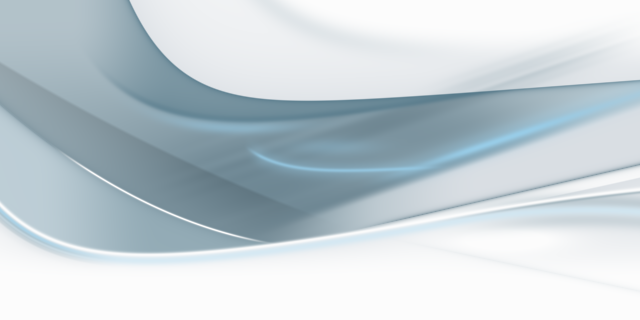
This background is drawn by a WebGL 2 fragment shader. Its source:

```glsl
#version 300 es
precision highp float;

uniform vec2 u_resolution;
out vec4 fragColor;

const vec3 WHITE = vec3(0.99);
const vec3 MIST = vec3(0.85, 0.87, 0.89);
const vec3 SILVER = vec3(0.70, 0.76, 0.79);
const vec3 STEEL = vec3(0.55, 0.64, 0.68);
const vec3 SLATE = vec3(0.42, 0.52, 0.57);
const vec3 TEAL = vec3(0.30, 0.45, 0.52);
const vec3 SKY = vec3(0.60, 0.81, 0.92);

float hash(float n) {
    return fract(sin(n * 127.1) * 43758.55);
}

float noise(float x) {
    float i = floor(x), f = fract(x);
    return mix(hash(i), hash(i + 1.0), f * f * (3.0 - 2.0 * f));
}

// Signed distance above a parabola with an exponential tail (drop, start, decay).
float sweep(vec2 p, vec3 poly, vec3 tail) {
    float e = tail.x * exp(-(p.x - tail.y) / tail.z);
    float height = poly.x + p.x * (poly.y + p.x * poly.z) + e;
    float slope = poly.y + 2.0 * poly.z * p.x - e / tail.z;
    return (p.y - height) / sqrt(1.0 + slope * slope);
}

float arc(vec2 p, vec3 poly) {
    return sweep(p, poly, vec3(0.0, 0.0, 1.0));
}

float glow(float d, float width) {
    return exp(-d * d / (width * width));
}

float below(float d, float soft) {
    return 1.0 - smoothstep(-soft, soft, d);
}

float blob(vec2 p, vec2 center, vec2 size) {
    vec2 q = (p - center) / size;
    return exp(-dot(q, q));
}

// Pale upper field with a soft veil and slanted streaks.
vec3 backdrop(vec2 p, float rim) {
    float veil = sweep(p, vec3(0.83, 0.0, 0.0), vec3(0.17, 0.83, 0.2));
    float haze = below(veil - 0.02, 0.07) * (0.35 + 0.65 * exp(-max(rim, 0.0) / 0.13));
    vec3 col = mix(WHITE, MIST, haze * 0.8);
    col = mix(col, SILVER, 0.3 * glow(veil, 0.035) * (1.0 - smoothstep(0.9, 1.7, p.x)));
    float slant = arc(p, vec3(0.215, 0.34, 0.0));
    float fade = smoothstep(1.25, 1.5, p.x) * (1.0 - smoothstep(1.6, 2.1, p.x));
    return mix(col, SILVER * 0.98, fade * glow(slant, 0.055) * (0.35 + 0.5 * noise(slant * 70.0)));
}

// Translucent blue folds filling the middle.
vec3 silk(vec2 p, float rim, float px) {
    float inner = sweep(p, vec3(0.485, 0.12, 0.02), vec3(0.32, 0.26, 0.23));
    float fold = arc(p, vec3(0.805, -0.6, 0.115));
    float crease = arc(p, vec3(0.674, -0.86, 0.41));
    float slope = arc(p, vec3(0.006, 0.333, 0.0));
    float hem = arc(p, vec3(0.026, 0.23, 0.0));

    vec3 col = mix(SILVER, STEEL, smoothstep(0.95, 0.6, p.y) * 0.55);
    col = mix(col, SLATE, 0.95 * blob(p, vec2(0.82, 0.42), vec2(0.52, 0.24)));
    col = mix(col, SLATE, 0.6 * blob(p, vec2(1.3, 0.6), vec2(0.36, 0.13)));
    col = mix(col, SILVER * 1.07, smoothstep(1.45, 2.05, p.x) * 0.8);
    col += 0.03 * (noise(slope * 45.0 + 9.0) - 0.5) * smoothstep(0.4, 0.8, p.x);
    col -= 0.05 * glow(slope - 0.2, 0.025) * smoothstep(0.9, 1.2, p.x);

    // Rim band and the glow beneath it.
    float band = below(rim, px) * (1.0 - below(inner, 0.012)) * smoothstep(0.22, 0.55, p.x);
    col = mix(col, mix(STEEL, TEAL, 0.35 + 0.3 * exp(-max(inner, 0.0) / 0.04)), band * 0.85);
    col = mix(col, TEAL, 0.5 * glow(inner, 0.01) * smoothstep(0.27, 0.5, p.x));
    col = mix(col, SKY, 0.5 * glow(inner + 0.025, 0.018) * blob(p, vec2(0.72, 0.61), vec2(0.22, 0.2)));
    col = mix(col, TEAL, 0.75 * exp(-abs(rim) / 0.008));

    // Diagonal folds on the left.
    float reach = 1.0 - smoothstep(0.75, 1.15, p.x);
    col *= 1.0 - 0.13 * below(fold, 2.0 * px) * exp(min(fold, 0.0) / 0.12) * reach;
    vec3 lower = mix(SILVER * 1.08, STEEL * 1.06, smoothstep(0.1, 0.5, p.x));
    col = mix(col, lower, below(crease, 2.0 * px) * reach * 0.9);
    col = mix(col, SLATE, 0.5 * exp(-abs(crease) / 0.013) * reach);

    // Pale lower right slope.
    float open = smoothstep(0.8, 1.2, p.x);
    vec3 pale = mix(SILVER, MIST, smoothstep(1.0, 1.5, p.x));
    col = mix(col, pale, below(slope, 0.018) * open);
    col = mix(col, SLATE, 0.45 * glow(slope - 0.015, 0.02) * smoothstep(0.65, 1.0, p.x) * (1.0 - smoothstep(1.4, 1.9, p.x)));

    // Luminous strokes.
    float hook = sweep(p, vec3(0.395, 0.06, 0.0), vec3(0.09, 0.78, 0.12));
    float hookFade = smoothstep(0.76, 0.82, p.x) * (1.0 - smoothstep(1.25, 1.42, p.x));
    col = mix(col, SKY, hookFade * (0.5 * glow(hook, 0.006) + 0.3 * glow(hook, 0.025)));
    float beam = arc(p, vec3(0.046, 0.33, 0.0));
    float beamFade = smoothstep(1.1, 1.5, p.x) * (1.0 - 0.5 * smoothstep(1.6, 2.0, p.x));
    col = mix(col, SKY, beamFade * (0.5 * glow(beam, 0.012) + 0.45 * glow(beam, 0.04)));
    col = mix(col, SKY, 0.3 * blob(p, vec2(1.04, 0.54), vec2(0.14, 0.025)));
    float thread = smoothstep(0.15, 0.3, p.x) * (1.0 - smoothstep(0.7, 0.88, p.x));
    col = mix(col, WHITE, thread * glow(crease, 0.0035));

    // Hem with a white gap under it.
    float hemFade = smoothstep(1.05, 1.3, p.x);
    col = mix(col, WHITE, below(hem, px) * hemFade * 0.85);
    return mix(col, SLATE, 0.75 * exp(-abs(hem) / 0.006) * hemFade);
}

// White floor, with a grey veil trailing below the ribbon.
vec3 ground(vec2 p, float ribbon) {
    float veil = exp(min(ribbon, 0.0) / 0.07) * smoothstep(0.11, 0.24, p.y);
    vec3 col = mix(WHITE, MIST, veil * 0.8);
    col = mix(col, MIST, 0.5 * smoothstep(1.2, 1.9, p.x) * smoothstep(0.12, 0.28, p.y));
    float wedge = blob(p, vec2(1.58, 0.25), vec2(0.2, 0.045));
    col = mix(col, WHITE, min(1.0, wedge * 1.5));
    float trail = arc(p, vec3(0.51, -0.21, 0.0));
    return mix(col, SILVER, 0.18 * exp(-abs(trail) / 0.008) * smoothstep(1.15, 1.5, p.x));
}

void main() {
    vec2 p = gl_FragCoord.xy / u_resolution.y;
    float px = 1.0 / u_resolution.y;
    float rim = sweep(p, vec3(0.602, 0.074, 0.0), vec3(0.368, 0.404, 0.163));
    float ribbon = sweep(p, vec3(0.129, 0.09, 0.034), vec3(0.233, 0.0, 0.21));

    vec3 col = mix(backdrop(p, rim), silk(p, rim, px), below(rim, px));
    col = mix(col, ground(p, ribbon), below(ribbon, px));

    // Ribbon strands spread apart toward the right.
    float spread = pow(max(p.x - 1.4, 0.0), 2.0);
    float left = 1.0 - smoothstep(0.05, 0.4, p.x);
    float right = smoothstep(1.3, 1.8, p.x);
    float strand = ribbon + 0.018 + 0.24 * spread;
    float crest = ribbon + 0.1 * spread;
    col = mix(col, SILVER, right * 0.75 * glow(strand - 0.025, 0.025));
    col = mix(col, SILVER, right * 0.55 * glow(strand + 0.03, 0.025));
    col = mix(col, mix(SKY, WHITE, 0.55), 0.75 * glow(strand, 0.014));
    col = mix(col, STEEL, left * 0.65 * glow(ribbon + 0.022, 0.02) * noise(ribbon * 160.0));
    col = mix(col, SKY, left * 0.6 * glow(ribbon + 0.012, 0.006));
    col = mix(col, STEEL, right * 0.7 * glow(crest + 0.008, 0.005));
    col = mix(col, WHITE, 0.95 * glow(crest, 0.0065));
    fragColor = vec4(clamp(col, 0.0, 1.0), 1.0);
}
```
